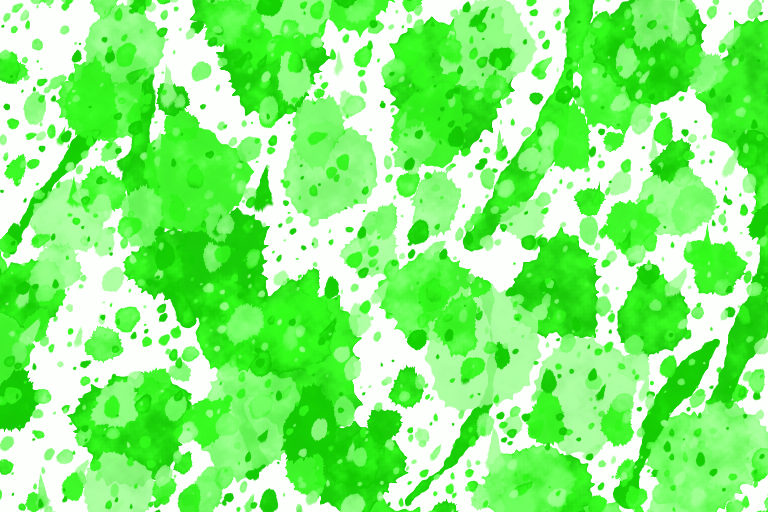
Write a Shadertoy shader that draws this texture.

```glsl
// Green paint splatter: ragged blots, drips and flung droplets on white paper.

const float TAU = 6.2832;
const vec3 PAPER = vec3(0.99, 1.0, 0.99);
const vec3 DEEP_GREEN = vec3(0.08, 0.81, 0.01);
const vec3 BRIGHT_GREEN = vec3(0.19, 0.97, 0.10);
const vec3 SOFT_GREEN = vec3(0.44, 0.99, 0.38);
const vec3 PALE_GREEN = vec3(0.62, 1.0, 0.57);

vec3 hash3(vec2 p) {
    vec3 q = fract(p.xyx * vec3(0.1031, 0.1030, 0.0973));
    q += dot(q, q.yxz + 33.33);
    return fract((q.xxy + q.yzz) * q.zyx);
}

mat2 rotation(float angle) {
    float c = cos(angle), s = sin(angle);
    return mat2(c, -s, s, c);
}

// Wrinkled noise from rotated, bent sine waves, roughly -1 to 1
float layeredSines(vec2 p) {
    float sum = 0.0, amplitude = 0.5;
    mat2 turn = rotation(1.1);
    for (int i = 0; i < 5; i++) {
        p = turn * p * 1.8 + 2.7;
        sum += amplitude * sin(p.x + 1.5 * sin(p.y));
        amplitude *= 0.6;
    }
    return sum;
}

// Tone 0 is deep green, tone 1 is pale green
vec3 paintColor(float tone) {
    vec3 color = mix(DEEP_GREEN, BRIGHT_GREEN, smoothstep(0.08, 0.30, tone));
    color = mix(color, SOFT_GREEN, smoothstep(0.42, 0.64, tone));
    return mix(color, PALE_GREEN, smoothstep(0.70, 0.92, tone));
}

// Lays one coat; lighter paint is more translucent, edges dry darker
vec3 coat(vec3 under, float dist, float tone, float grain, float pixel) {
    float mask = smoothstep(0.7 * pixel, -0.7 * pixel, dist);
    float rim = smoothstep(-0.007, 0.0, dist);
    float opacity = mix(1.0, 0.84, clamp(tone, 0.0, 1.0));
    vec3 color = paintColor(tone + 0.13 * grain - 0.07 * rim);
    color *= 1.0 + 0.035 * grain;
    return mix(under, color, mask * opacity);
}

// Round blot with lobes and thin fingers around its edge
float blotDistance(vec2 q, float radius, float rough, float seed) {
    float a = atan(q.y, q.x);
    float lobes = sin(3.0 * a + seed) + 0.6 * sin(5.0 * a - 2.3 * seed)
                + 0.35 * sin(11.0 * a + 4.1 * seed) + 0.2 * sin(29.0 * a + seed);
    float fingers = pow(0.5 + 0.5 * sin(17.0 * a + 3.0 * sin(2.0 * a + seed)), 8.0);
    return length(q) - radius * (1.0 + rough * (0.5 * lobes + 0.5 * fingers));
}

// Bent stroke whose width swells along its length
float dripDistance(vec2 p, vec2 start, vec2 dir, float len, float bend, float width) {
    vec2 q = vec2(dot(p - start, dir), dot(p - start, vec2(-dir.y, dir.x)));
    float t = clamp(q.x / len, 0.0, 1.0);
    q -= vec2(t * len, bend * sin(0.5 * TAU * t));
    return length(q) - width * (0.8 + 0.35 * cos(8.0 * t + 40.0 * bend));
}

// Scatters blots over a jittered grid; radii are fractions of a cell
vec3 scatter(vec3 color, vec2 p, float cell, float share, vec2 radii, float rough,
             float stretch, vec2 tones, float grain, float pixel, float seed) {
    vec2 home = floor(p / cell);
    for (int j = -1; j <= 1; j++)
    for (int i = -1; i <= 1; i++) {
        vec2 id = home + vec2(i, j);
        vec3 place = hash3(id + 17.3 * seed);
        vec3 look = hash3(id + 31.7 * seed + 91.0);
        if (look.x > share) continue;
        vec2 q = p - cell * (id + 0.5 + 0.8 * (place.xy - 0.5));
        // Flung drops lean mostly up to the right
        q = rotation(0.9 + 1.6 * (look.y - 0.5)) * q;
        float radius = cell * mix(radii.x, radii.y, place.z * place.z);
        float pull = mix(1.0, stretch, look.y);
        q.x /= pull;
        q.y *= 1.0 + 0.3 * (pull - 1.0) * clamp(q.x / radius, -0.6, 1.0);
        float dist = blotDistance(q, radius, rough, TAU * look.z);
        color = coat(color, dist, mix(tones.x, tones.y, look.z), grain, pixel);
    }
    return color;
}

vec3 drips(vec3 color, vec2 p, float aspect, float grain, float pixel) {
    float ragged = 0.007 * layeredSines(p * 22.0);
    for (int i = 0; i < 7; i++) {
        vec3 h = hash3(vec2(i, 5.0));
        vec3 k = hash3(vec2(i, 23.0));
        vec2 start = vec2(aspect * (float(i) + h.x) / 7.0, 0.65 * h.y - 0.1);
        float angle = 1.35 + 1.1 * (h.z - 0.5);
        float dist = dripDistance(p, start, vec2(cos(angle), sin(angle)),
            mix(0.3, 0.6, k.x), 0.16 * (k.y - 0.5), mix(0.012, 0.036, k.z));
        color = coat(color, dist + ragged, 0.22 * k.x, grain, pixel);
    }
    return color;
}

void mainImage(out vec4 fragColor, in vec2 fragCoord) {
    float pixel = 1.0 / iResolution.y;
    vec2 p = fragCoord * pixel;
    float aspect = iResolution.x * pixel;
    float grain = 0.6 * layeredSines(p * 30.0) + 0.6 * layeredSines(p * 5.0 + 8.0);
    p += 0.003 * vec2(layeredSines(p * 18.0), layeredSines(p * 18.0 + 40.0));

    // Large blots and drips, then ever finer spatter
    vec3 color = PAPER;
    color = scatter(color, p, 0.33, 0.88, vec2(0.25, 0.41), 0.18, 1.2, vec2(0.0, 0.55), grain, pixel, 1.0);
    color = drips(color, p, aspect, grain, pixel);
    color = scatter(color, p, 0.27, 0.85, vec2(0.24, 0.40), 0.12, 1.2, vec2(0.15, 1.1), grain, pixel, 2.0);
    color = scatter(color, p, 0.13, 0.80, vec2(0.12, 0.40), 0.18, 1.6, vec2(0.0, 1.0), grain, pixel, 3.0);
    color = scatter(color, p, 0.10, 0.60, vec2(0.05, 0.11), 0.15, 4.5, vec2(0.0, 1.1), grain, pixel, 4.0);
    color = scatter(color, p, 0.06, 0.75, vec2(0.10, 0.36), 0.10, 1.6, vec2(0.0, 1.0), grain, pixel, 5.0);
    color = scatter(color, p, 0.03, 0.55, vec2(0.07, 0.30), 0.08, 1.8, vec2(0.0, 1.0), grain, pixel, 6.0);
    fragColor = vec4(color, 1.0);
}
```
